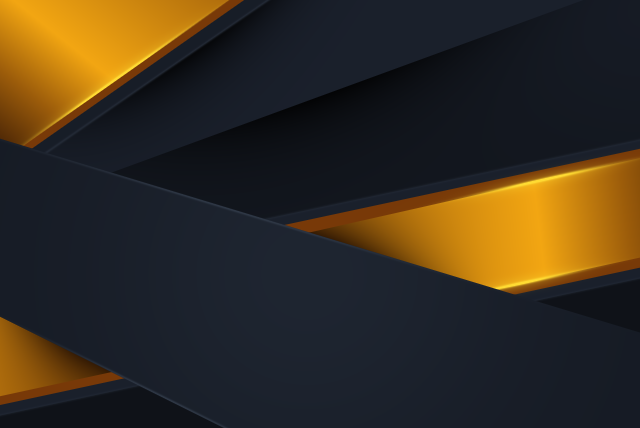
Give the GLSL for this background, as a Shadertoy shader.

```glsl
// Overlapping dark navy panels with glossy gold bands and soft shadows.

// Edges as (height at the left side, slope) on a 1.5 x 1 canvas
const vec2 FRONT_TOP = vec2(0.676, -0.302);
const vec2 FRONT_BOTTOM = vec2(0.260, -0.496);
const vec2 PANEL_EDGE = vec2(0.5015, 0.3646);
const vec2 CORNER_NAVY = vec2(0.569, 0.685);
const vec2 CORNER_BROWN = vec2(0.6006, 0.698);
const vec2 CORNER_GOLD = vec2(0.623, 0.702);
const vec2 BAND_NAVY_TOP = vec2(0.357, 0.211);
const vec2 BAND_BROWN_TOP = vec2(0.332, 0.2136);
const vec2 BAND_GOLD_TOP = vec2(0.294, 0.2245);
const vec2 BAND_GOLD_BOTTOM = vec2(0.0742, 0.216);
const vec2 BAND_BROWN_BOTTOM = vec2(0.0537, 0.214);
const vec2 BAND_NAVY_BOTTOM = vec2(0.0293, 0.2135);

const vec3 NAVY = vec3(0.102, 0.125, 0.170);
const vec3 NAVY_DARK = vec3(0.072, 0.088, 0.118);
const vec3 NAVY_LIGHT = vec3(0.118, 0.145, 0.190);
const vec3 RIM = vec3(0.180, 0.215, 0.270);
const vec3 BLACK = vec3(0.012, 0.014, 0.018);
const vec3 BROWN = vec3(0.470, 0.225, 0.030);
const vec3 GOLD_DEEP = vec3(0.270, 0.130, 0.020);
const vec3 GOLD_MID = vec3(0.610, 0.360, 0.040);
const vec3 GOLD_BRIGHT = vec3(0.950, 0.650, 0.070);
const vec3 GLINT = vec3(1.000, 0.860, 0.200);

// Signed distance to an edge, positive above it
float above(vec2 p, vec2 edge) {
    return (p.y - edge.x - edge.y * p.x) / length(vec2(1.0, edge.y));
}

float fill(float d) {
    return clamp(0.5 + d * iResolution.y, 0.0, 1.0);
}

float bell(float x, float center, float width) {
    float t = (x - center) / width;
    return exp(-t * t);
}

// Shade that decays away from the edge that throws it
float shadow(float d, float width) {
    return exp(-max(d, 0.0) / width);
}

vec3 goldRamp(float s) {
    s = clamp(s, 0.0, 1.0) * 2.0;
    return s < 1.0 ? mix(GOLD_DEEP, GOLD_MID, s) : mix(GOLD_MID, GOLD_BRIGHT, s - 1.0);
}

// Thin bright line with a faint halo
float glint(float d) {
    return bell(d, 0.0, 0.004) + 0.3 * bell(d, 0.0, 0.016);
}

vec3 backPanels(vec2 p) {
    float d = above(p, PANEL_EDGE);
    vec3 lower = mix(NAVY_DARK, NAVY * 0.84, smoothstep(0.9, 1.5, p.x) * smoothstep(0.5, 1.0, p.y));
    lower = mix(lower, BLACK, bell(p.x, 0.76, 0.36) * shadow(-d, 0.075));
    float shade = shadow(-above(p, CORNER_NAVY), 0.065) * bell(p.x, 0.46, 0.27);
    vec3 upper = mix(NAVY, BLACK, 0.95 * shade);
    return mix(lower, upper, fill(d));
}

vec3 cornerPanel(vec3 color, vec2 p) {
    float navy = above(p, CORNER_NAVY);
    float gold = above(p, CORNER_GOLD);
    color = mix(color, NAVY * 0.9, fill(navy));
    color = mix(color, RIM, 0.5 * bell(navy, 0.0, 0.003));
    color = mix(color, BROWN, fill(above(p, CORNER_BROWN)));
    // Distance from the bright diagonal ridge, positive towards the lower left
    float ridge = dot(p - vec2(0.117, 0.932), vec2(-0.62, -0.78));
    vec3 metal = goldRamp(1.0 - (ridge > 0.0 ? 3.4 * ridge : -1.25 * ridge));
    color = mix(color, metal, fill(gold));
    return mix(color, GLINT, min(glint(gold) * bell(p.x, 0.27, 0.15), 1.0) * fill(gold + 0.002));
}

vec3 goldBand(vec3 color, vec2 p) {
    float navyTop = above(p, BAND_NAVY_TOP);
    float navyBottom = above(p, BAND_NAVY_BOTTOM);
    float goldTop = above(p, BAND_GOLD_TOP);
    float goldBottom = above(p, BAND_GOLD_BOTTOM);
    color = mix(color, NAVY_DARK * 0.8, fill(-navyBottom));
    color = mix(color, NAVY, fill(-navyTop) * fill(navyBottom));
    color = mix(color, RIM, 0.25 * (bell(navyTop, 0.0, 0.003) + bell(navyBottom, 0.0, 0.003)));
    color = mix(color, BROWN, fill(-above(p, BAND_BROWN_TOP)) * fill(above(p, BAND_BROWN_BOTTOM)));

    // Slightly tilted sheen, shaded beside the front panel
    float x = p.x + 0.12 * (p.y - 0.5) - 1.26;
    float sheen = 1.0 - (x > 0.0 ? 2.4 * x : -0.95 * x);
    vec3 metal = goldRamp(max(sheen, 0.62 - 0.8 * p.x));
    float shadeUp = shadow(above(p, FRONT_TOP), 0.07) * smoothstep(0.0, 1.0, (1.18 - p.x) / 0.43);
    float shadeDown = shadow(-above(p, FRONT_BOTTOM), 0.08) * smoothstep(-0.08, 0.2, p.x);
    float shade = p.x < 0.5 ? shadeDown : shadeUp;
    metal = mix(metal, GOLD_DEEP * 0.6, 0.9 * shade);
    color = mix(color, metal, fill(-goldTop) * fill(goldBottom));
    float shine = glint(goldTop) * bell(p.x, 1.27, 0.15) + glint(goldBottom) * bell(p.x, 1.22, 0.13);
    return mix(color, GLINT, min(0.9 * shine, 1.0));
}

vec3 frontPanel(vec3 color, vec2 p) {
    float top = above(p, FRONT_TOP);
    float bottom = above(p, FRONT_BOTTOM);
    float light = bell(length(p - vec2(0.72, 0.36)), 0.0, 0.5);
    vec3 face = mix(NAVY * 0.83, NAVY_LIGHT, light);
    float rim = bell(top, -0.002, 0.003) * bell(p.x, 0.55, 0.4) + bell(bottom, 0.002, 0.003) * bell(p.x, 0.4, 0.25);
    face = mix(face, RIM, min(rim, 1.0));
    return mix(color, face, fill(-top) * fill(bottom));
}

void mainImage(out vec4 fragColor, in vec2 fragCoord) {
    vec2 p = fragCoord / iResolution.xy * vec2(1.5, 1.0);
    vec3 color = cornerPanel(backPanels(p), p);
    color = frontPanel(goldBand(color, p), p);
    fragColor = vec4(color, 1.0);
}
```
